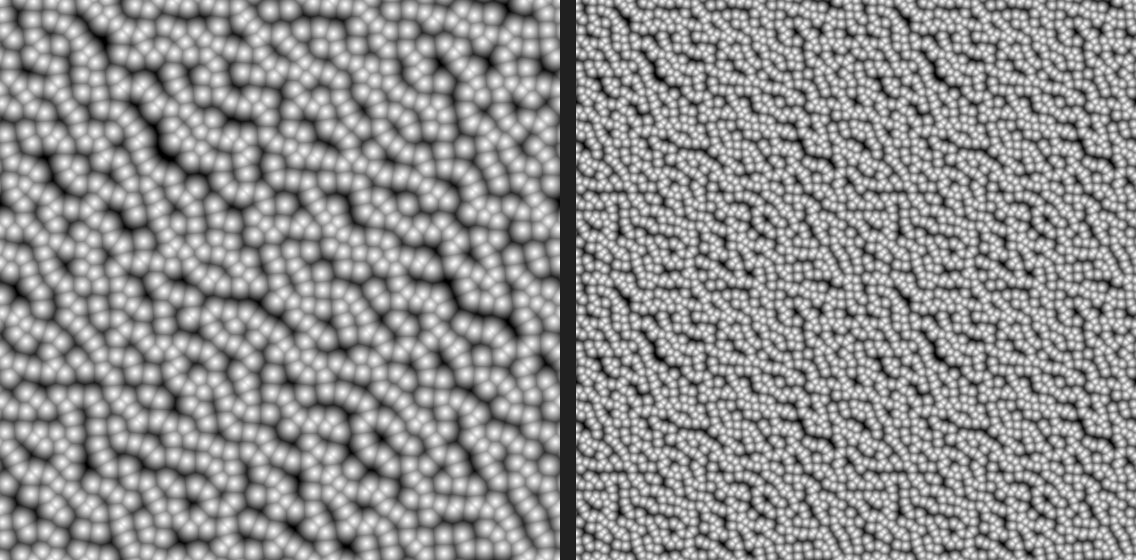
Left: one tile. Right: repeated 2 by 2.
This pattern is drawn by a WebGL 2 fragment shader. Its source:

```glsl
#version 300 es
precision highp float;
// Tiling field of soft grey cones: inverted distance to the nearest scattered point.

uniform vec2 u_resolution;
out vec4 fragColor;

const float CELLS = 32.0;              // whole number of cells across the tile
const vec3 PEAK_COLOR = vec3(1.0);
const vec3 GAP_COLOR = vec3(0.0);

float hash(vec2 p) {
    return fract(sin(dot(p, vec2(127.1, 311.7))) * 43758.5453);
}

// One point per cell, sliding along the rising diagonal; wraps every `period` cells.
vec2 cellPoint(vec2 cell, float period) {
    return cell + vec2(hash(mod(cell, period)));
}

// Distance, in cells, from p to the nearest point.
float nearestDistance(vec2 p, float period) {
    vec2 home = floor(p);
    float nearest = 2.0;
    for (int y = -1; y <= 1; y++) {
        for (int x = -1; x <= 1; x++) {
            vec2 cell = home + vec2(x, y);
            nearest = min(nearest, distance(p, cellPoint(cell, period)));
        }
    }
    return nearest;
}

void main() {
    vec2 uv = gl_FragCoord.xy / u_resolution;
    float height = clamp(1.0 - nearestDistance(uv * CELLS, CELLS), 0.0, 1.0);
    fragColor = vec4(mix(GAP_COLOR, PEAK_COLOR, height), 1.0);
}
```
